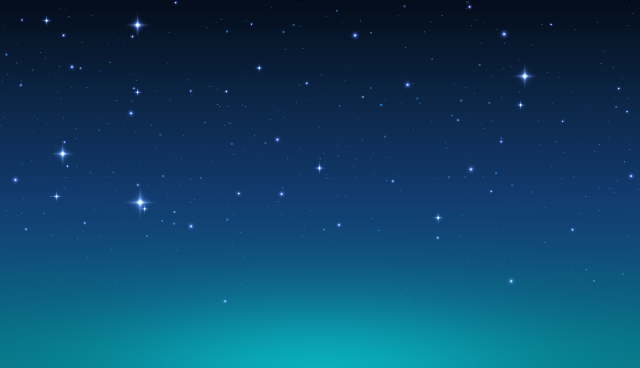
This background is drawn by a WebGL 1 fragment shader. Its source:

```glsl
precision highp float;
// Starry night sky: dark blue gradient, teal glow at the horizon, sparkles and scattered stars.

uniform vec2 u_resolution;

#define GLOW_CENTER vec2(0.5, -0.02)
#define GLOW_RADIUS vec2(0.56, 0.21)
#define SPARKLE_CELL 0.33
#define SPARKLE_CHANCE 0.6
#define HALO_CELL 0.145
#define HALO_CHANCE 0.6
#define DUST_CELL 0.05
#define DUST_CHANCE 0.42

const vec3 HALO_BLUE = vec3(0.20, 0.36, 0.88);
const vec3 HALO_VIOLET = vec3(0.36, 0.36, 0.90);
const vec3 CORE_WHITE = vec3(0.86, 0.92, 1.0);
const vec3 DUST_BLUE = vec3(0.12, 0.54, 0.95);
const vec3 DUST_PALE = vec3(0.50, 0.68, 0.95);

// Three random values in 0..1 for a cell and a seed.
vec3 hash3(vec2 cell, float seed) {
    vec3 q = fract(vec3(cell, seed).xyx * vec3(0.1031, 0.1030, 0.0973) + seed * 0.137);
    q += dot(q, q.yxz + 33.33);
    return fract((q.xxy + q.yzz) * q.zyx);
}

// Vertical gradient; depth runs from 0 at the top to 1 at the bottom.
vec3 skyGradient(float depth) {
    vec3 c = mix(vec3(0.012, 0.045, 0.095), vec3(0.04, 0.125, 0.235), smoothstep(-0.05, 0.25, depth));
    c = mix(c, vec3(0.07, 0.235, 0.44), clamp((depth - 0.2) / 0.35, 0.0, 1.0));
    c = mix(c, vec3(0.055, 0.33, 0.485), smoothstep(0.52, 0.78, depth));
    return mix(c, vec3(0.025, 0.46, 0.53), smoothstep(0.7, 1.0, depth));
}

// Screen blend keeps overlapping light below white.
vec3 addLight(vec3 base, vec3 light) {
    return 1.0 - (1.0 - base) * (1.0 - clamp(light, 0.0, 1.0));
}

// Four-pointed star with a soft blue halo.
vec3 sparkle(vec2 offset, float radius) {
    vec2 d = abs(offset) / radius;
    float dist = length(d);
    float fade = max(1.0 - dist, 0.0);
    float arms = fade * fade * exp(-min(d.x, d.y) / (0.02 + 0.07 * fade));
    float halo = fade * exp(-dist * dist * 9.0);
    float core = exp(-dist * dist * 70.0);
    return HALO_BLUE * (halo * 0.65 + arms * 0.6) + CORE_WHITE * (core * 0.85 + arms * 0.45);
}

// Small round star inside a blue or violet halo.
vec3 haloStar(vec2 offset, float radius, float tint) {
    float dist = length(offset) / radius;
    float fade = max(1.0 - dist, 0.0);
    vec3 halo = mix(HALO_BLUE, HALO_VIOLET, tint);
    return halo * fade * exp(-dist * dist * 5.0) + CORE_WHITE * 0.7 * exp(-dist * dist * 40.0);
}

// Offset to the star of a cell, kept a margin away from the cell borders.
vec2 starOffset(vec2 p, float size, float margin, vec2 jitter) {
    return mod(p, size) - mix(vec2(margin), vec2(size - margin), jitter);
}

void main() {
    vec2 uv = gl_FragCoord.xy / u_resolution;
    float aspect = u_resolution.x / u_resolution.y;
    vec2 p = vec2(uv.x * aspect, uv.y);
    float pixel = 1.0 / u_resolution.y;

    // Sky and horizon glow
    vec3 color = skyGradient(1.0 - uv.y);
    vec2 g = (uv - GLOW_CENTER) * vec2(aspect, 1.0) / GLOW_RADIUS;
    color += vec3(0.012, 0.22, 0.205) * exp(-dot(g, g));

    // Faint dust, two layers, thinning out toward the horizon
    float density = smoothstep(0.12, 0.5, uv.y) * mix(1.0, 0.6, smoothstep(0.6, 1.0, uv.y));
    for (int i = 0; i < 2; i++) {
        float layer = float(i);
        vec2 q = p + layer * vec2(0.37, 0.21);
        vec2 cell = floor(q / DUST_CELL);
        vec3 place = hash3(cell, 1.0 + layer);
        vec3 look = hash3(cell, 5.0 + layer);
        float radius = mix(0.0008, 0.0036, pow(look.x, 9.0));
        float dist = length(starOffset(q, DUST_CELL, 0.006, place.xy));
        float dotMask = 1.0 - smoothstep(radius - 0.5 * pixel, radius + 0.7 * pixel, dist);
        float shown = step(place.z, DUST_CHANCE * density);
        color = mix(color, mix(DUST_BLUE, DUST_PALE, look.y), dotMask * shown * mix(0.25, 0.75, look.z));
    }

    // Stars with round halos
    vec2 haloCell = floor(p / HALO_CELL);
    vec3 place = hash3(haloCell, 11.0);
    vec3 look = hash3(haloCell, 17.0);
    float haloRadius = mix(0.009, 0.021, look.x * look.x * look.x);
    float haloShown = step(place.z, HALO_CHANCE * smoothstep(0.05, 0.5, uv.y));
    color = addLight(color, haloShown * haloStar(starOffset(p, HALO_CELL, 0.022, place.xy), haloRadius, look.y));

    // Medium sparkles in the upper sky
    vec2 sparkleCell = floor(p / SPARKLE_CELL);
    place = hash3(sparkleCell, 23.0);
    float sparkleShown = step(place.z, SPARKLE_CHANCE) * step(1.0, sparkleCell.y);
    vec2 offset = starOffset(p, SPARKLE_CELL, 0.03, place.xy);
    color = addLight(color, sparkleShown * sparkle(offset, mix(0.018, 0.026, place.x)));

    // Four leading sparkles
    color = addLight(color, sparkle(p - vec2(0.215 * aspect, 0.932), 0.042));
    color = addLight(color, sparkle(p - vec2(0.820 * aspect, 0.793), 0.044));
    color = addLight(color, sparkle(p - vec2(0.098 * aspect, 0.582), 0.042));
    color = addLight(color, sparkle(p - vec2(0.219 * aspect, 0.450), 0.054));

    gl_FragColor = vec4(color, 1.0);
}
```
